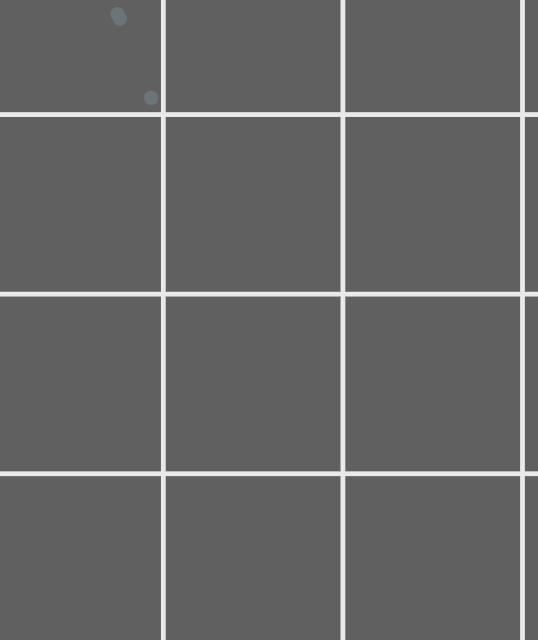
A Shadertoy shader for this pattern:

```glsl
// Square dark grey tiles divided by thin pale grout lines, with a few
// blue-grey stains near the upper left. The grid is a folded distance to
// the nearest line; the stains are a union of discs. Unit: canvas height.

// Distance to the nearest grout centre line.
float gridDistance(vec2 p, vec2 crossing, float pitch) {
    vec2 d = abs(fract((p - crossing) / pitch + 0.5) - 0.5) * pitch;
    return min(d.x, d.y);
}

// Signed distance to the union of stain discs.
float stainDistance(vec2 p) {
    vec2 centers[3] = vec2[3](vec2(0.1836, 0.9779), vec2(0.1872, 0.9710), vec2(0.2363, 0.8470));
    float d = 1.0;
    for (int i = 0; i < 3; i++) {
        d = min(d, length(p - centers[i]) - 0.0111);
    }
    return d;
}

// Share of a pixel covered by a shape with the given signed distance.
float coverage(float d, float pixel) {
    return clamp(0.5 - d / pixel, 0.0, 1.0);
}

void mainImage(out vec4 fragColor, in vec2 fragCoord) {
    float pixel = 1.0 / iResolution.y;
    vec2 p = fragCoord * pixel;

    // Tile face and its stains
    vec3 color = vec3(0.378);
    color = mix(color, vec3(0.42, 0.455, 0.475), coverage(stainDistance(p), pixel));

    // Grout over the top
    float grout = gridDistance(p, vec2(0.2552, 0.2598), 0.2806) - 0.00375;
    color = mix(color, vec3(0.915), coverage(grout, pixel));

    fragColor = vec4(color, 1.0);
}
```
